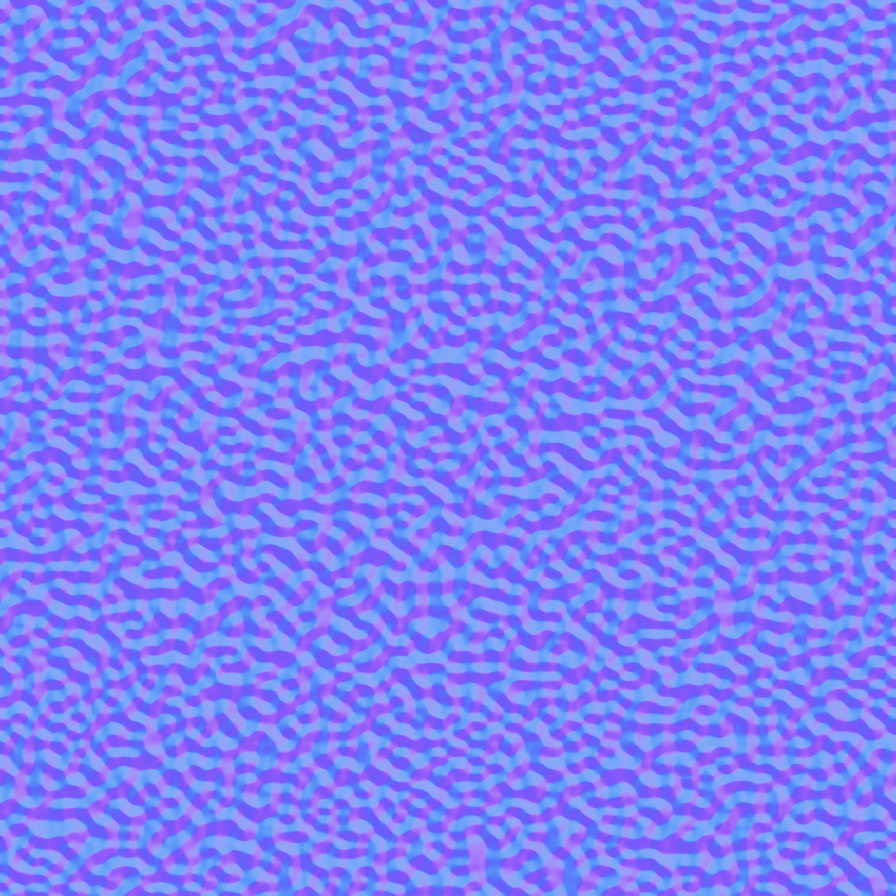
A WebGL 1 fragment shader for this texture map:

```glsl
precision highp float;
// Tangent-space normal map of a fine, wavy labyrinth of ridges and grooves.

uniform vec2 u_resolution;

const float PI = 3.14159265;
const vec2 RIDGE_CELLS = vec2(47.0, 53.0);  // noise cells across the canvas
const float WEAVE_COLUMNS = 64.0;           // faint upright bands in the slope
const float SAMPLE_STEP = 0.001;            // distance between height samples
const float SLOPE_SOFTNESS = 0.2;           // width of the crest transitions
const float TILT = 0.32;                    // sideways part of the normal

// Random unit vector for a lattice point.
vec2 randomDirection(vec2 cell) {
  vec3 p = fract(cell.xyx * vec3(0.1031, 0.1030, 0.0973));
  p += dot(p, p.yzx + 33.33);
  float angle = 2.0 * PI * fract((p.x + p.y) * p.z);
  return vec2(cos(angle), sin(angle));
}

// Gradient noise with quintic blending.
float gradientNoise(vec2 p) {
  vec2 cell = floor(p);
  vec2 f = p - cell;
  vec2 blend = f * f * f * (f * (f * 6.0 - 15.0) + 10.0);
  vec2 right = vec2(1.0, 0.0);
  vec2 up = vec2(0.0, 1.0);
  float a = dot(randomDirection(cell), f);
  float b = dot(randomDirection(cell + right), f - right);
  float c = dot(randomDirection(cell + up), f - up);
  float d = dot(randomDirection(cell + 1.0), f - 1.0);
  return mix(mix(a, b, blend.x), mix(c, d, blend.x), blend.y);
}

// Noise minus its surroundings, which keeps the ridges evenly narrow.
float ridgeHeight(vec2 uv, vec2 cells) {
  vec2 p = uv * cells + 17.0;
  vec2 side = vec2(0.6, 0.0);
  float around = gradientNoise(p + side) + gradientNoise(p - side)
               + gradientNoise(p + side.yx) + gradientNoise(p - side.yx);
  return gradientNoise(p) - 0.18 * around;
}

// Central differences, scaled to height per noise cell.
vec2 ridgeSlope(vec2 uv, vec2 cells, float stepSize) {
  vec2 dx = vec2(stepSize, 0.0);
  vec2 dy = vec2(0.0, stepSize);
  vec2 rise = vec2(
    ridgeHeight(uv + dx, cells) - ridgeHeight(uv - dx, cells),
    ridgeHeight(uv + dy, cells) - ridgeHeight(uv - dy, cells));
  return rise / (2.0 * stepSize * cells.y);
}

// Weakens sideways slopes along regularly spaced columns.
float columnWeave(float x, float columns) {
  float wave = sin(PI * columns * x);
  return 0.5 + 0.65 * wave * wave;
}

// Gives nearly all slopes the same steepness, flat only at crests.
vec2 evenSlope(vec2 slope, float softness) {
  return slope * inversesqrt(dot(slope, slope) + softness * softness);
}

void main() {
  vec2 uv = gl_FragCoord.xy / u_resolution;

  vec2 slope = ridgeSlope(uv, RIDGE_CELLS, SAMPLE_STEP);
  slope.x *= columnWeave(uv.x, WEAVE_COLUMNS);

  // Pack the unit normal into colour.
  vec2 lean = -TILT * evenSlope(slope, SLOPE_SOFTNESS);
  vec3 normal = vec3(lean, sqrt(1.0 - dot(lean, lean)));
  gl_FragColor = vec4(0.5 + 0.5 * normal, 1.0);
}
```
